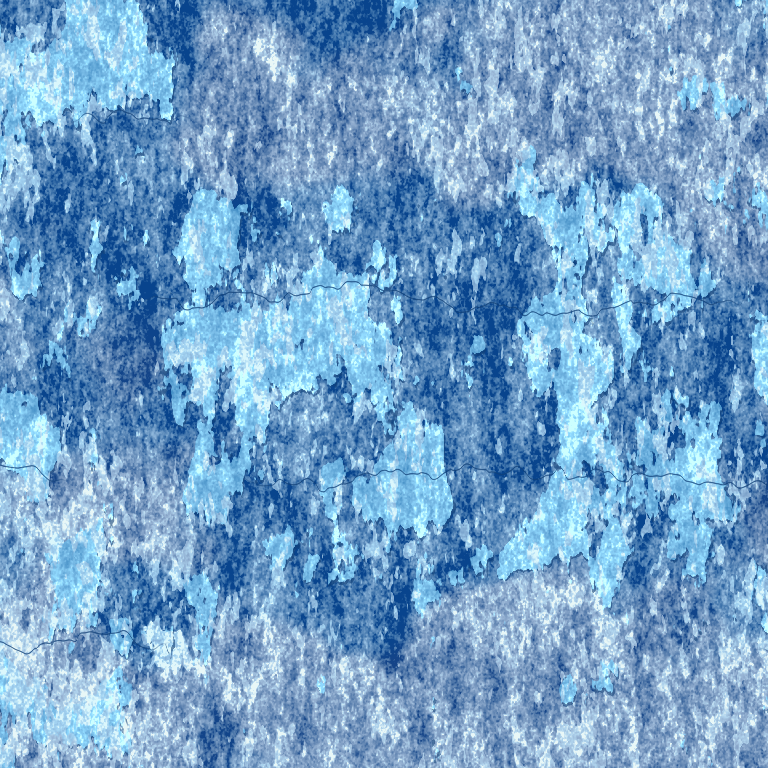
Reproduce this texture procedurally as a WebGL 2 fragment shader.

```glsl
#version 300 es
precision highp float;

#define DEEP vec3(0.08, 0.31, 0.58)
#define BLUE vec3(0.24, 0.45, 0.67)
#define STEEL vec3(0.39, 0.57, 0.75)
#define HAZE vec3(0.53, 0.69, 0.84)
#define SKY vec3(0.64, 0.83, 0.95)
#define PALE vec3(0.86, 0.97, 0.99)
#define FLAKE_LEVEL 0.575
#define FLAKE_EDGE 0.012
#define WALL_TONE 0.30
#define FLAKE_TONE 0.75
#define GRAIN 0.50
#define CRACK_WIDTH 0.0016

uniform vec2 u_resolution;
out vec4 fragColor;

// Three random values per integer cell
vec3 hash3(ivec2 cell) {
  uvec3 v = uvec3(uvec2(cell), 77u) * 1664525u + 1013904223u;
  v.x += v.y * v.z; v.y += v.z * v.x; v.z += v.x * v.y;
  v ^= v >> 16u;
  v.x += v.y * v.z; v.y += v.z * v.x; v.z += v.x * v.y;
  return vec3(v >> 8u) / 16777216.0;
}

// Smooth cellular noise: random cell values blended by distance
float cellNoise(vec2 p) {
  vec2 base = floor(p), f = p - base;
  float sum = 0.00005, weight = 0.0001;
  for (int y = -1; y <= 1; y++)
    for (int x = -1; x <= 1; x++) {
      vec3 h = hash3(ivec2(base) + ivec2(x, y));
      vec2 d = vec2(x, y) + 0.1 + 0.8 * h.xy - f;
      float w = max(1.45 - dot(d, d), 0.0);
      w *= w; w *= w;
      sum += w * h.z;
      weight += w;
    }
  return sum / weight;
}

float fbm(vec2 p, int octaves, float gain) {
  float sum = 0.0, amp = 1.0, total = 0.0;
  for (int i = 0; i < octaves; i++) {
    sum += amp * cellNoise(p);
    total += amp;
    amp *= gain;
    p = p * 2.03 + vec2(17.3, 9.1);
  }
  return sum / total;
}

float flakeHeight(vec2 p) {
  return fbm(p * vec2(17.0, 12.0) + 31.0, 5, 0.62);
}

// Piecewise ramp from dark wall to bare chalk
vec3 ramp(float t) {
  vec3 c = mix(DEEP, BLUE, clamp((t - 0.04) / 0.18, -0.3, 1.0));
  c = mix(c, STEEL, clamp((t - 0.22) / 0.24, 0.0, 1.0));
  c = mix(c, HAZE, clamp((t - 0.46) / 0.24, 0.0, 1.0));
  c = mix(c, SKY, clamp((t - 0.70) / 0.18, 0.0, 1.0));
  return mix(c, PALE, clamp((t - 0.88) / 0.10, 0.0, 1.0));
}

void main() {
  vec2 p = gl_FragCoord.xy / u_resolution.y;

  // Broad regions: paint clusters and exposed plaster
  float cluster = fbm(p * vec2(4.6, 3.8) + 5.0, 3, 0.6) - 0.5;
  cluster += 0.04 * sin(7.0 * p.x + 2.0 * sin(5.0 * p.y)) * sin(6.0 * p.y + 1.0);
  float exposed = fbm(p * vec2(3.5, 4.0) + 60.0, 4, 0.55);
  exposed += 0.20 * smoothstep(0.24, 0.08, p.y);
  exposed += 0.22 * smoothstep(0.45, 0.1, distance(p, vec2(0.9, 0.98)));
  float plaster = smoothstep(0.54, 0.70, exposed);

  // Vertical weathering and fine grain
  float streak = fbm(p * vec2(52.0, 11.0) + 90.0, 4, 0.7) - 0.5;
  float mottle = fbm(p * vec2(24.0, 16.0) + 140.0, 4, 0.75) - 0.5;
  float grain = cellNoise(p * vec2(230.0, 130.0)) - 0.5;
  grain += 0.9 * (cellNoise(p * vec2(480.0, 400.0) + 7.0) - 0.5);

  // Flakes with ragged edges, and the shade they cast below
  float bias = 0.9 * cluster + 0.4 * streak - 0.16 * plaster - FLAKE_LEVEL;
  float flake = smoothstep(-FLAKE_EDGE, FLAKE_EDGE, flakeHeight(p) + bias);
  float above = smoothstep(-FLAKE_EDGE, FLAKE_EDGE,
                           flakeHeight(p + vec2(-0.002, 0.004)) + bias);
  float shade = above * (1.0 - flake);

  // Chalky flecks gathered around the clusters
  float fleck = fbm(p * vec2(85.0, 34.0) + 200.0, 3, 0.7) + 0.6 * cluster + 0.25 * mottle;
  fleck = smoothstep(0.64, 0.70, fleck + 0.06 * plaster);

  // One larger chip of lost paint
  vec2 chipOffset = (p - vec2(0.23, 0.15)) * mat2(1.0, 0.5, -0.2, 1.0);
  float chip = smoothstep(0.004, -0.004, length(chipOffset) - 0.037 - 0.16 * mottle);

  // Thin wandering cracks, broken along their length
  float crack = 0.0;
  for (int i = 0; i < 4; i++) {
    float k = float(i);
    float path = 0.15 + 0.23 * k + 0.012 * sin(9.0 * p.x + 2.0 * k);
    path += 0.05 * (fbm(vec2(p.x * 22.0, 30.0 * k + 3.5), 3, 0.6) - 0.5);
    float gap = 0.5 + 0.5 * sin(8.0 * p.x + 1.7 * k + 2.0 * sin(5.0 * p.x));
    float present = smoothstep(0.25 + 0.13 * k, 0.55 + 0.13 * k, gap);
    crack = max(crack, present * smoothstep(CRACK_WIDTH, 0.0, abs(p.y - path)));
  }

  // Tone assembled from wall, flakes and flecks
  float wall = WALL_TONE + 0.9 * streak + 0.9 * mottle + 0.5 * cluster + 0.26 * plaster;
  float paint = FLAKE_TONE + 0.5 * streak + 0.5 * mottle;
  float tone = mix(wall, paint, flake) + GRAIN * grain * mix(1.0, 0.6, flake);
  tone = mix(tone, 0.92 + 0.2 * grain, 0.8 * fleck);
  tone = mix(tone, 0.96 + 0.35 * grain, chip);

  // Cyan paint, greyer plaster, dark recesses
  vec3 color = ramp(tone);
  float cyan = flake * (1.0 - fleck) * (1.0 - chip);
  color += cyan * vec3(-0.06, 0.04, 0.06);
  color += plaster * (1.0 - flake) * vec3(0.05, 0.0, -0.02);
  color = mix(color, DEEP * 0.8, max(0.6 * shade * (1.0 - fleck), 0.75 * crack));
  fragColor = vec4(clamp(color, 0.0, 1.0), 1.0);
}
```
